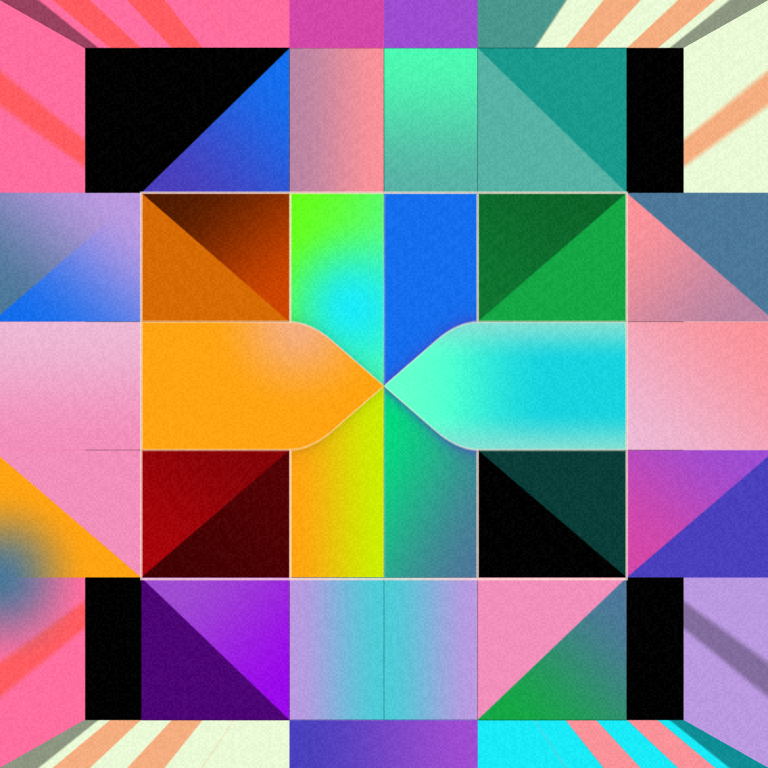
Write a WebGL 2 fragment shader that draws this background.

```glsl
#version 300 es
precision highp float;
// Draws a folded-paper mosaic: split tiles, two central arrows and a fanned border.
uniform vec2 u_resolution;
out vec4 outColor;

// Grid lines in canvas units
const float L = -.01, X1 = .111, X2 = .184, X3 = .377, XM = .5, X4 = .622, X5 = .816, X6 = .89, R = 1.01;
const float Y1 = .0625, Y2 = .248, Y3 = .414, YM = .4975, Y4 = .581, Y5 = .749, Y6 = .9375;

// Palette
const vec3 BLACK = vec3(.005), CREAM = vec3(.92, .98, .84);
const vec3 PINK = vec3(.95, .56, .73), BLUSH = vec3(.93, .72, .83), HOT = vec3(1, .43, .62);
const vec3 CORAL = vec3(1, .36, .38), SALMON = vec3(.98, .57, .6), PEACH = vec3(.96, .68, .5);
const vec3 MAUVE = vec3(.73, .52, .64), MAGENTA = vec3(.83, .28, .66), PURPLE = vec3(.62, .3, .82);
const vec3 VIOLET = vec3(.6, .04, .92), LILAC = vec3(.73, .6, .88), INDIGO = vec3(.29, .25, .74);
const vec3 BLUE = vec3(.08, .43, .93), SLATE = vec3(.3, .47, .6), TEAL = vec3(.1, .6, .55);
const vec3 SEA = vec3(.34, .7, .65), MINT = vec3(.3, .98, .7), AQUA = vec3(.3, .8, .84);
const vec3 CYAN = vec3(.1, .92, .97), GREEN = vec3(.08, .65, .27), LIME = vec3(.4, 1, .1);
const vec3 YELLOW = vec3(.8, .93, 0), AMBER = vec3(1, .64, .07), ORANGE = vec3(.84, .42, .02);
const vec3 RUST = vec3(.8, .27, 0), RED = vec3(.65, .02, .04);

float edge(float d) { return smoothstep(-.0013, .0013, d); }
float stroke(float d) { return 1. - smoothstep(.0006, .0028, d); }
float hash(vec2 p) { return fract(sin(dot(p, vec2(127.1, 311.7))) * 4375.5); }

float inside(vec2 p, float x0, float y0, float x1, float y1) {
 return edge(p.x - x0) * edge(x1 - p.x) * edge(p.y - y0) * edge(y1 - p.y);
}

// Rectangle shaded from a to b along dir
void panel(inout vec3 c, vec2 p, float x0, float y0, float x1, float y1, vec3 a, vec3 b, vec2 dir) {
 vec2 q = (p - vec2(x0, y0)) / vec2(x1 - x0, y1 - y0);
 float t = dot(q - .5, dir) + .5;
 c = mix(c, mix(a, b, smoothstep(0., 1., t)), inside(p, x0, y0, x1, y1));
}

// Rectangle cut by a rising (1) or falling (-1) diagonal; halves shade left to right
void tile(inout vec3 c, vec2 p, float x0, float y0, float x1, float y1, float rise,
 vec3 lowA, vec3 lowB, vec3 upA, vec3 upB) {
 vec2 q = (p - vec2(x0, y0)) / vec2(x1 - x0, y1 - y0);
 if (rise < 0.) q.y = 1. - q.y;
 float t = smoothstep(.1, .9, (q.x + q.y) * .5);
 float upper = smoothstep(-.012, .012, (q.y - q.x) * rise);
 c = mix(c, mix(mix(lowA, lowB, t), mix(upA, upB, t), upper), inside(p, x0, y0, x1, y1));
}

vec3 glow(vec3 c, vec2 p, vec2 center, vec3 tint) {
 return mix(c, tint, 1. - smoothstep(0., .12, distance(p, center)));
}

float smoothMin(float a, float b, float k) {
 float h = max(k - abs(a - b), 0.) / k;
 return min(a, b) - h * h * k * .25;
}

// Fans above and below, single rays at the sides, coloured per quadrant
vec3 border(vec2 p) {
 vec2 m = abs(p - .5);
 bool right = p.x > .5, top = p.y > .5;
 vec3 base = right == top ? CREAM : top ? HOT : CYAN;
 vec3 band = right == top ? PEACH : top ? CORAL : SALMON;
 float s = m.x / max(m.y - .14, .05);
 vec3 fan = mix(base, band, smoothstep(-.15, .15, sin(3.1416 * (s / .135 + .12))));
 fan = mix(right && top ? SEA * .85 : base, fan, smoothstep(.65, .67, s));
 fan = mix(fan, base * .6, smoothstep(1.24, 1.26, s));
 vec3 side = right ? (top ? CREAM : LILAC) : HOT;
 vec3 ray = right ? (top ? PEACH : LILAC * .7) : CORAL;
 float r = m.y / m.x;
 side = mix(side, ray, smoothstep(.71, .74, r) * (1. - smoothstep(.8, .83, r)));
 return mix(side, fan, edge((m.y - .4375) * 1.77 - m.x + .39));
}

void main() {
 vec2 p = gl_FragCoord.xy / u_resolution;
 vec2 across = vec2(1, 0), up = vec2(0, 1), down = vec2(.5, -.5);
 vec3 c = border(p);
 panel(c, p, X1, Y1, X6, Y6, BLACK, BLACK, up);
 // Central columns
 panel(c, p, X3, YM, XM, Y5, LIME, MINT, down);
 c = glow(c, p, vec2(.46, .6), CYAN);
 panel(c, p, XM, YM, X4, Y5, BLUE, BLUE, up);
 panel(c, p, X3, Y2, XM, YM, AMBER, YELLOW, across);
 panel(c, p, XM, Y2, X4, YM, vec3(0, .87, .5), SLATE, down);
 // Middle rows
 tile(c, p, L, Y4, X2, Y5, 1., BLUE, LILAC, SLATE, LILAC);
 tile(c, p, X2, Y4, X3, Y5, -1., ORANGE, ORANGE, RUST * .4, RUST);
 tile(c, p, X4, Y4, X5, Y5, 1., GREEN, GREEN, GREEN * .7, GREEN * .6);
 tile(c, p, X5, Y4, R, Y5, -1., SALMON, MAUVE, SLATE, SLATE);
 tile(c, p, L, Y2, X2, Y3, -1., AMBER, AMBER, PINK, PINK);
 c = glow(c, p, vec2(0, Y2), SLATE);
 tile(c, p, X2, Y2, X3, Y3, 1., RED * .4, RED * .5, RED, RED * .8);
 tile(c, p, X4, Y2, X5, Y3, -1., BLACK, BLACK, TEAL * .4, TEAL * .4);
 tile(c, p, X5, Y2, R, Y3, 1., INDIGO, INDIGO, MAGENTA, PURPLE);
 panel(c, p, L, Y3, X2, Y4, PINK, BLUSH, up);
 panel(c, p, X5, Y3, R, Y4, BLUSH, SALMON, vec2(.5));
 // Upper and lower rows
 tile(c, p, X2, Y5, X3, Y6, 1., INDIGO, BLUE, BLACK, BLACK);
 panel(c, p, X3, Y5, XM, Y6, MAUVE, SALMON, across);
 panel(c, p, XM, Y5, X4, Y6, SEA, MINT, up);
 tile(c, p, X4, Y5, X5, Y6, -1., SEA, SEA, TEAL, TEAL);
 tile(c, p, X2, Y1, X3, Y2, -1., VIOLET * .5, VIOLET * .5, PURPLE, VIOLET);
 panel(c, p, X3, Y1, XM, Y2, LILAC, AQUA, across);
 panel(c, p, XM, Y1, X4, Y2, AQUA, LILAC, across);
 tile(c, p, X4, Y1, X5, Y2, 1., GREEN, SLATE, PINK, PINK);
 panel(c, p, X3, Y6, XM, R, MAGENTA, MAGENTA, up);
 panel(c, p, XM, Y6, X4, R, PURPLE, PURPLE, up);
 panel(c, p, X3, L, X4, Y1, INDIGO, PURPLE, across);
 // Rounded arrows meeting at the centre, with a soft shadow
 vec2 m = abs(p - vec2(XM, YM)), h = vec2(X5 - XM, Y5 - YM);
 float w = X4 - XM, k = Y4 - YM;
 float d = m.y - smoothMin(k, m.x * .87, .025);
 vec3 gold = glow(AMBER, p, vec2(.39, .58), PEACH);
 vec3 ice = mix(MINT + .1, CYAN * .9, smoothstep(.51, .72, p.x));
 ice = mix(ice, SEA + .18, smoothstep(.03, .09, m.y));
 float shadow = edge(w - m.x) * edge(d) * .65 * exp(-max(d, 0.) / .008);
 c = mix(c, p.x > XM ? INDIGO : c * .8, shadow);
 c = mix(c, p.x > XM ? ice : gold, edge(-d) * edge(h.x - m.x));
 // Pale seams and paper grain
 float frame = abs(max(m.x - h.x, m.y - h.y));
 float post = max(abs(m.x - w), max(k - m.y, m.y - h.y));
 float seam = stroke(min(frame, post)) * .75;
 seam = max(seam, stroke(max(abs(d), m.x - h.x)) * .45);
 seam = max(seam, stroke(max(m.x, m.y - h.y)) * .3);
 c = mix(c, vec3(1, .88, .82), seam);
 c += (hash(floor(p * 400.)) - .5) * .04;
 outColor = vec4(clamp(c, 0., 1.), 1);
}
```
